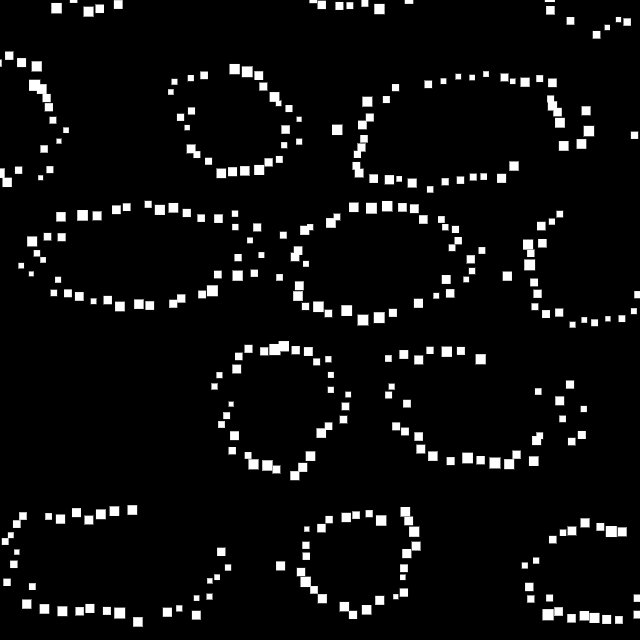
Reproduce this pattern procedurally as a WebGL 2 fragment shader.

```glsl
#version 300 es
precision highp float;
precision highp int;

uniform vec2 u_resolution;
out vec4 fragColor;

#define CELL vec2(0.364, 0.235)
#define RADIUS_X vec2(0.095, 0.200)
#define RADIUS_Y vec2(0.070, 0.098)
#define HALF_SIDE vec2(0.0036, 0.0088)
#define BEADS_PER_RADIUS 172.0
#define MAX_BEADS 60
#define EMPTY_CELLS 0.15
#define MISSING_BEADS 0.05
#define MAX_GAP 0.28
#define SCATTER 0.007
#define SEED 11

const float TAU = 6.2831853;
const vec3 BACKGROUND = vec3(0.0);
const vec3 BEAD_COLOR = vec3(1.0);

// Integer hash: three values in 0..1
vec3 hash3(ivec3 key) {
    uvec3 v = uvec3(key) * 1664525u + 1013904223u;
    v.x += v.y * v.z; v.y += v.z * v.x; v.z += v.x * v.y;
    v ^= v >> 16u;
    v.x += v.y * v.z; v.y += v.z * v.x; v.z += v.x * v.y;
    return vec3(v >> 8u) / 16777216.0;
}

float squareDistance(vec2 p, float halfSide) {
    return max(abs(p.x), abs(p.y)) - halfSide;
}

// Distance to a broken, wobbly ellipse of square beads around the origin
float beadRing(vec2 p, ivec2 cell) {
    vec3 shape = hash3(ivec3(cell, SEED + 1000));
    vec3 phase = hash3(ivec3(cell, SEED + 2000)) * TAU;
    vec3 gap = hash3(ivec3(cell, SEED + 3000));
    vec2 radius = vec2(mix(RADIUS_X.x, RADIUS_X.y, shape.x * shape.x * shape.x),
                       mix(RADIUS_Y.x, RADIUS_Y.y, shape.y));
    float nearest = 1.0;
    if (length(p) > radius.x * 1.15 + 0.06) return nearest;

    float tilt = (shape.z - 0.4) * 0.35;
    mat2 turn = mat2(cos(tilt), sin(tilt), -sin(tilt), cos(tilt));
    float count = floor(BEADS_PER_RADIUS * (radius.x + radius.y));

    for (int i = 0; i < MAX_BEADS; i++) {
        if (float(i) >= count) break;
        vec3 place = hash3(ivec3(cell, SEED + 4000 + i));
        vec3 look = hash3(ivec3(cell, SEED + 5000 + i));
        float t = (float(i) + 0.5 * (place.x - 0.5)) / count;
        bool inGap = fract(t - gap.x) < MAX_GAP * gap.y * gap.y;
        if (inGap || look.x < MISSING_BEADS) continue;

        // Layered sines bend the outline, beads stray most at the narrow ends
        float angle = t * TAU;
        vec2 dir = vec2(cos(angle), sin(angle));
        float wobble = 1.0 + 0.05 * sin(2.0 * angle + phase.x)
                           + 0.04 * sin(3.0 * angle + phase.y);
        float stray = 2.0 * place.y - 1.0;
        float offset = SCATTER * (stray + stray * stray * stray)
                     * (0.8 + 1.4 * dir.x * dir.x);
        vec2 center = turn * (radius * dir * wobble + dir * offset);

        // Side lengths drift along the ring
        float drift = 0.5 + 0.5 * sin(2.0 * angle + phase.z);
        float halfSide = mix(HALF_SIDE.x, HALF_SIDE.y, mix(look.y, drift, 0.4));
        nearest = min(nearest, squareDistance(p - center, halfSide));
    }
    return nearest;
}

// Jittered cells in staggered rows, one ring in each
float ringField(vec2 p) {
    float nearest = 1.0;
    int baseRow = int(floor(p.y / CELL.y));
    for (int dy = -1; dy <= 1; dy++) {
        int row = baseRow + dy;
        float stagger = 0.5 * float(row & 1) + 0.1;
        int baseColumn = int(floor(p.x / CELL.x - stagger));
        for (int dx = -1; dx <= 1; dx++) {
            ivec2 cell = ivec2(baseColumn + dx, row);
            vec3 h = hash3(ivec3(cell, SEED));
            if (h.z < EMPTY_CELLS) continue;
            vec2 center = vec2(cell) + 0.5 + 0.24 * (h.xy - 0.5);
            center.x += stagger;
            nearest = min(nearest, beadRing(p - center * CELL, cell));
        }
    }
    return nearest;
}

void main() {
    float pixel = 1.0 / min(u_resolution.x, u_resolution.y);
    float d = ringField(gl_FragCoord.xy * pixel);
    float coverage = clamp(0.5 - d / pixel, 0.0, 1.0);
    fragColor = vec4(mix(BACKGROUND, BEAD_COLOR, coverage), 1.0);
}
```
